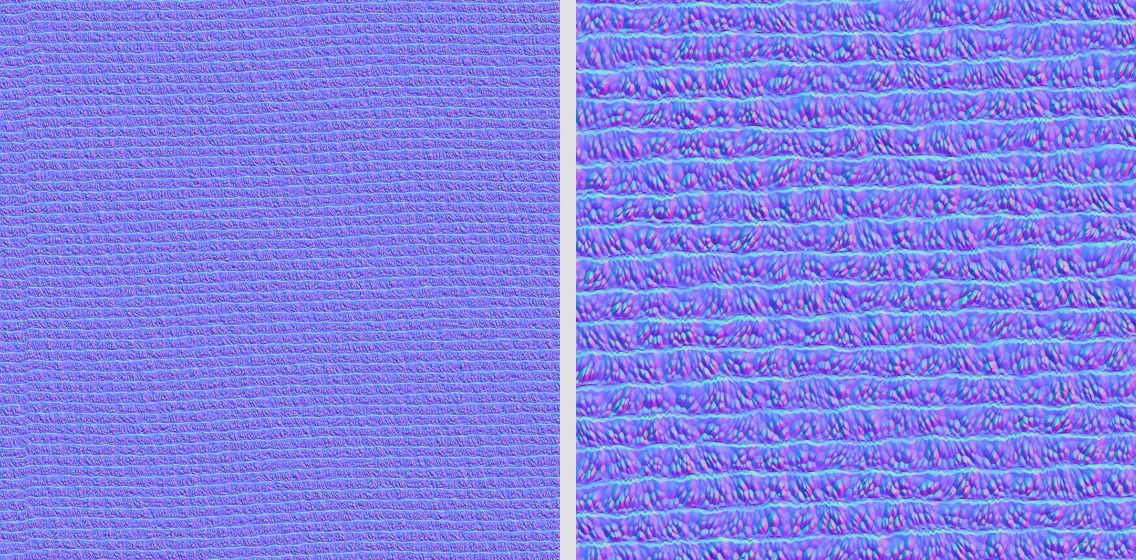
Left, the full canvas; right, a detail of the centre.
Reproduce this texture map procedurally as a WebGL 1 fragment shader.

```glsl
precision highp float;
// Tangent-space normal map of a coarse ribbed weave with frayed fibres.

uniform vec2 u_resolution;

const float TAU = 6.2831853;
const vec2 CELLS = vec2(54.0, 53.0);       // stitches across, rows down
const float ROW_CLIMB = 0.9;               // rows gained from left to right
const float RIB_HEIGHT = 0.085;            // heights are in stitch widths
const float RIB_LIP = 0.12;                // share of a row taken by its steep top edge
const float LIP_RAGGED = 0.10;
const float STITCH_HEIGHT = 0.06;
const float STITCH_GAP = 0.2;              // share of a stitch taken by its steep side
const vec2 FIBRE_DENSITY = vec2(6.0, 3.2);
const float FIBRE_LEAN = 0.22;
const float FRAY_HEIGHT = 0.25;            // fibres in the rough lower part of a row
const float NAP_HEIGHT = 0.06;             // fibres on the smooth upper part
const float SEAM_X = 0.047;
const float SEAM_SHIFT = 0.3;              // row offset left of the seam
const float SLOPE_STEP = 0.045;

float hash(vec2 p) {
    p = fract(p * vec2(0.1031, 0.1137));
    p += dot(p, p.yx + 33.33);
    return fract((p.x + p.y) * p.x * 17.13);
}

vec2 hash2(vec2 p) {
    return vec2(hash(p), hash(p + vec2(57.3, 113.7)));
}

// Mounds of uneven height around scattered points, centred on zero.
float cellular(vec2 p) {
    vec2 id = floor(p);
    vec2 f = fract(p);
    float top = -1.0;
    for (int j = -1; j <= 1; j++) {
        for (int i = -1; i <= 1; i++) {
            vec2 corner = vec2(float(i), float(j));
            vec2 jitter = hash2(id + corner + 200.0);
            float lift = 0.5 * fract(jitter.x * 7.0 + jitter.y * 5.0);
            top = max(top, lift - length(corner + jitter - f));
        }
    }
    return top + 0.2;
}

// Bends the stitch grid: slow climb, hand-made wobble and a seam.
vec2 warpGrid(vec2 uv) {
    vec2 p = uv * CELLS;
    float climb = ROW_CLIMB * smoothstep(0.15, 0.8, uv.x)
                + 0.08 * sin(TAU * (2.0 * uv.x + uv.y));
    float wobble = 0.035 * sin(p.x * 1.7 + p.y * 2.3)
                 + 0.030 * sin(p.x * 4.3 - p.y * 1.3)
                 + 0.050 * sin(p.x * 0.43 + p.y * 1.9);
    float sway = 0.15 * sin(TAU * (2.0 * uv.y + uv.x))
               + 0.08 * sin(p.y * 2.1 + p.x * 0.6);
    float seam = 1.0 - smoothstep(SEAM_X - 0.006, SEAM_X + 0.006, uv.x);
    return p + vec2(sway, wobble - climb + SEAM_SHIFT * seam);
}

float clothHeight(vec2 cell) {
    vec2 p = warpGrid(cell / CELLS);
    float row = floor(p.y);
    float v = fract(p.y);

    // Strands lean to either side as they run up the row.
    float lean = FIBRE_LEAN * sin(p.x * 2.3 + row * 1.9) * v;
    float fibre = cellular((p + vec2(lean, 0.0)) * FIBRE_DENSITY);

    // Each row leans out towards a ragged upper lip, which fades in places.
    float lipEnd = 1.0 - LIP_RAGGED * clamp(0.5 + fibre, 0.0, 1.0);
    float rib = smoothstep(-0.2, 0.65, v) * (1.0 - smoothstep(lipEnd - RIB_LIP, lipEnd, v));
    float lip = 0.9 + 0.3 * sin(p.x * 2.9 + row * 1.7) + 0.2 * sin(p.x * 0.9 - row * 2.6);

    // Stitches are shifted a little from row to row and vary in bulk.
    float across = p.x + 0.4 * (hash(vec2(row, 7.0)) - 0.5);
    float u = fract(across);
    float bulk = 0.5 + hash(vec2(floor(across), row) + 30.0);
    float stitch = smoothstep(0.0, 1.0 - STITCH_GAP, u)
                 * (1.0 - smoothstep(1.0 - STITCH_GAP, 1.0, u));

    // Loose fibres gather in a clump at the foot of each stitch.
    float clump = smoothstep(0.0, 0.35, u) * (1.0 - smoothstep(0.65, 1.0, u));
    float fray = smoothstep(0.0, 0.15, v) * (1.0 - smoothstep(0.3, 0.3 + 0.4 * clump + 0.1, v))
               * mix(0.3, 1.0, clump) * (0.4 + 0.6 * bulk);

    return RIB_HEIGHT * rib * lip
         + STITCH_HEIGHT * bulk * stitch * (0.3 + 0.7 * rib)
         + mix(NAP_HEIGHT, FRAY_HEIGHT, fray) * fibre;
}

// Forward differences of the height give the surface slope.
vec3 clothNormal(vec2 cell) {
    float h = clothHeight(cell);
    vec2 slope = vec2(clothHeight(cell + vec2(SLOPE_STEP, 0.0)) - h,
                      clothHeight(cell + vec2(0.0, SLOPE_STEP)) - h) / SLOPE_STEP;
    return normalize(vec3(-slope, 1.0));
}

void main() {
    // Four samples per pixel, averaged without renormalising.
    vec3 normal = vec3(0.0);
    for (int j = 0; j < 2; j++) {
        for (int i = 0; i < 2; i++) {
            vec2 offset = (vec2(float(i), float(j)) - 0.5) * 0.5;
            normal += clothNormal((gl_FragCoord.xy + offset) / u_resolution * CELLS);
        }
    }
    gl_FragColor = vec4(normal * 0.125 + 0.5, 1.0);
}
```
